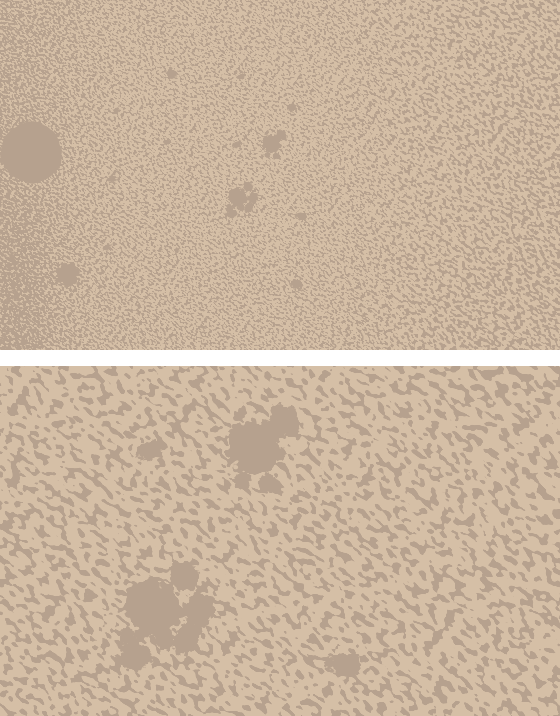
Top, the full canvas; bottom, a detail of the centre.
Write a Shadertoy shader that draws this texture.

```glsl
// Speckled two-tone paper: fine dark grain on warm sand, with ragged stains.
// Gradient noise is cut at a level set by a coverage map, so the grain
// thickens to the left and grows coarser to the right; stains are added on top.

#define SAND vec3(0.835, 0.748, 0.650)
#define TAUPE vec3(0.715, 0.632, 0.555)
#define FINE_SCALE 125.0
#define COARSE_SCALE 84.0
#define GRAIN_STRETCH 0.78
#define GRAIN_ANGLE -0.65
#define BASE_COVER 0.275
#define EDGE_SOFTNESS 0.32
#define SMALL_SPOTS 12

vec2 hash22(vec2 p) {
    vec3 q = fract(p.xyx * vec3(0.1031, 0.1030, 0.0973));
    q += dot(q, q.yzx + 33.33);
    return fract((q.xx + q.yz) * q.zy);
}

mat2 rotation(float angle) {
    float c = cos(angle), s = sin(angle);
    return mat2(c, s, -s, c);
}

float cornerSlope(vec2 cell, vec2 offset) {
    float angle = 6.2832 * hash22(cell).x;
    return dot(vec2(cos(angle), sin(angle)), offset);
}

// Gradient noise, about -0.7 to 0.7
float gradientNoise(vec2 p) {
    vec2 i = floor(p), f = fract(p);
    vec2 u = f * f * f * (f * (f * 6.0 - 15.0) + 10.0);
    vec2 e = vec2(1.0, 0.0);
    float low = mix(cornerSlope(i, f), cornerSlope(i + e, f - e), u.x);
    float high = mix(cornerSlope(i + e.yx, f - e.yx), cornerSlope(i + 1.0, f - 1.0), u.x);
    return mix(low, high, u.y);
}

// Two turned octaves, scaled to roughly unit deviation
float grain(vec2 p) {
    float n = gradientNoise(p + 17.0);
    n += 0.55 * gradientNoise(rotation(0.9) * p * 1.55 + 241.0);
    return n / 0.235;
}

// Share of dark grain wanted at each place
float coverage(vec2 p) {
    vec2 d = p - vec2(0.80, 0.68);
    float cover = BASE_COVER + 0.18 * dot(d, d);
    cover += 0.22 * smoothstep(0.38, 0.0, p.x);
    cover += 0.16 * smoothstep(0.18, 0.08, p.x) * smoothstep(0.52, 0.36, p.y);
    cover += 0.07 * gradientNoise(p * 7.0 + 5.0);
    return clamp(cover, 0.05, 0.9);
}

// Signed distance to a disc with a ragged rim, negative inside
float stain(vec2 p, vec2 center, float radius, float ragged) {
    vec2 d = p - center;
    float rim = gradientNoise(d * 1.6 / radius + center * 91.0);
    rim += 0.4 * gradientNoise(d * 5.0 / radius + center * 57.0);
    return length(d) - radius * (1.0 + ragged * rim);
}

// A body with crumbs scattered round its lower right side
float crumbledStain(vec2 p, vec2 center, float radius) {
    float d = stain(p, center, radius * 0.72, 0.6);
    for (int i = 0; i < 7; i++) {
        vec2 r = hash22(vec2(float(i) * 3.7, center.x * 40.0));
        float angle = mix(-2.5, 0.9, r.x);
        vec2 spot = center + radius * mix(0.7, 1.2, r.y) * vec2(cos(angle), sin(angle));
        d = min(d, stain(p, spot, radius * mix(0.16, 0.36, r.x * r.y + 0.2), 0.5));
    }
    return d;
}

float starStain(vec2 p, vec2 center, float radius) {
    vec2 d = p - center;
    float points = 0.14 * sin(7.0 * atan(d.y, d.x) + 0.6);
    return stain(p, center, radius, 0.35) - radius * points;
}

float allStains(vec2 p) {
    float d = stain(p, vec2(0.090, 0.565), 0.087, 0.10);
    d = min(d, crumbledStain(p, vec2(0.773, 0.590), 0.034));
    d = min(d, crumbledStain(p, vec2(0.680, 0.435), 0.038));
    d = min(d, starStain(p, vec2(0.192, 0.217), 0.032));
    // Small spots, spread evenly by a low-discrepancy sequence
    for (int i = 0; i < SMALL_SPOTS; i++) {
        vec2 even = fract(vec2(0.31, 0.62) + float(i) * vec2(0.7549, 0.5698));
        vec2 center = mix(vec2(0.26, 0.16), vec2(0.96, 0.86), even);
        vec2 r = hash22(vec2(float(i), 8.0));
        vec2 q = rotation(r.x - 0.5) * (p - center) * vec2(mix(0.6, 1.0, r.y), 1.0);
        d = min(d, stain(q + center, center, mix(0.007, 0.015, r.x), 0.55));
    }
    return d;
}

void mainImage(out vec4 fragColor, in vec2 fragCoord) {
    vec2 p = fragCoord / iResolution.y;
    float pixel = 1.0 / iResolution.y;

    // Grain: fine and coarse fields blended at constant contrast
    vec2 q = rotation(-GRAIN_ANGLE) * p * vec2(GRAIN_STRETCH, 1.0 / GRAIN_STRETCH);
    float coarse = smoothstep(0.75, 1.45, p.x);
    vec2 blend = normalize(vec2(1.0 - coarse, coarse));
    float field = dot(blend, vec2(grain(q * FINE_SCALE), grain(q * COARSE_SCALE)));
    float cover = coverage(p);
    float level = field - log((1.0 - cover) / cover) / 1.7;
    float soft = EDGE_SOFTNESS * fwidth(level) + 0.0001;
    float dark = smoothstep(-soft, soft, level);

    // Stains cover the grain
    dark = max(dark, smoothstep(0.6 * pixel, -0.6 * pixel, allStains(p)));
    fragColor = vec4(mix(SAND, TAUPE, dark), 1.0);
}
```
